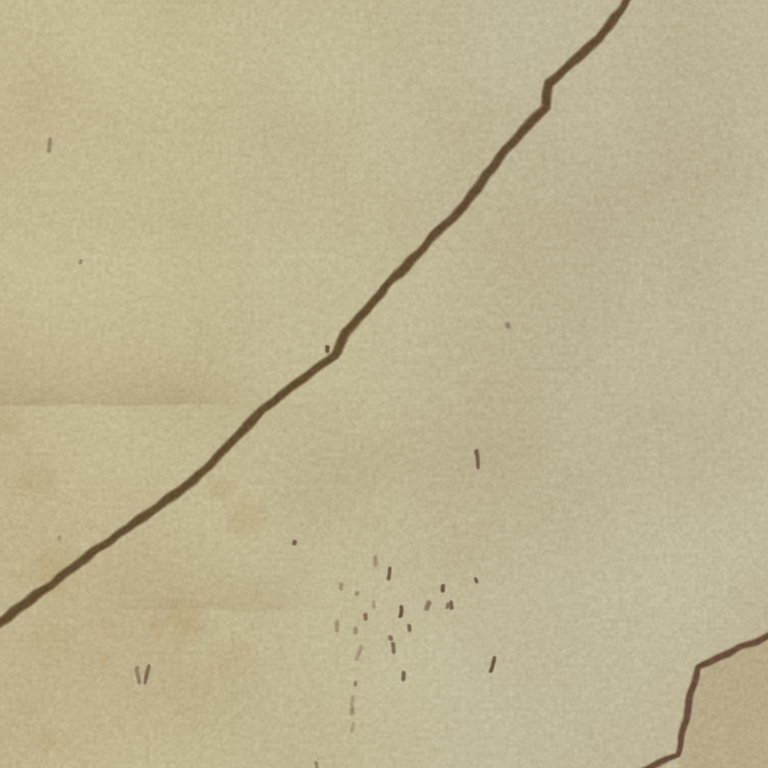
Reproduce this texture procedurally as a Shadertoy shader.

```glsl
const vec3 PAPER = vec3(0.768, 0.737, 0.603);
const vec3 TAN = vec3(0.700, 0.645, 0.510);
const vec3 OCHRE = vec3(0.690, 0.600, 0.400);
const vec3 CRACK_CORE = vec3(0.375, 0.300, 0.195);
const vec3 CRACK_RIM = vec3(0.530, 0.460, 0.340);
const vec3 FLECK = vec3(0.360, 0.270, 0.190);
const float MAIN_HALF_WIDTH = 0.0062;
const float SIDE_HALF_WIDTH = 0.0048;
const float EDGE_SOFTNESS = 0.0022;
const float GRAIN_STRENGTH = 0.055;
const int STAINS = 16;
const int FLECKS = 34;

const vec2 MAIN_CRACK[14] = vec2[14](
    vec2(-0.02, 0.175), vec2(0.126, 0.284), vec2(0.254, 0.375), vec2(0.341, 0.466),
    vec2(0.436, 0.538), vec2(0.449, 0.564), vec2(0.501, 0.625), vec2(0.560, 0.687),
    vec2(0.605, 0.733), vec2(0.658, 0.805), vec2(0.710, 0.861), vec2(0.715, 0.892),
    vec2(0.781, 0.951), vec2(0.830, 1.020));
const vec2 SIDE_CRACK[4] = vec2[4](
    vec2(0.820, -0.012), vec2(0.882, 0.017), vec2(0.908, 0.131), vec2(1.020, 0.182));

vec2 hash2(vec2 p) {
    vec3 q = fract(p.xyx * vec3(0.1031, 0.1030, 0.0973));
    q += dot(q, q.yzx + 33.33);
    return fract((q.xx + q.yz) * q.zy);
}

float gradientNoise(vec2 p) {
    vec2 i = floor(p), f = p - i;
    vec2 u = f * f * f * (f * (f * 6.0 - 15.0) + 10.0);
    vec2 o = vec2(0.0, 1.0);
    float a = dot(hash2(i) * 2.0 - 1.0, f);
    float b = dot(hash2(i + o.yx) * 2.0 - 1.0, f - o.yx);
    float c = dot(hash2(i + o.xy) * 2.0 - 1.0, f - o.xy);
    float d = dot(hash2(i + o.yy) * 2.0 - 1.0, f - o.yy);
    return mix(mix(a, b, u.x), mix(c, d, u.x), u.y);
}

float fbm(vec2 p) {
    float sum = 0.0, amplitude = 1.0;
    for (int i = 0; i < 4; i++) {
        sum += amplitude * gradientNoise(p);
        p = p * 2.03 + 17.3;
        amplitude *= 0.5;
    }
    return sum;
}

float segmentDistance(vec2 p, vec2 a, vec2 b) {
    vec2 ab = b - a;
    return length(p - a - ab * clamp(dot(p - a, ab) / dot(ab, ab), 0.0, 1.0));
}

// Shade that fades upward from a horizontal crease
float crease(vec2 p, float height, float left, float right) {
    float y = p.y - height - 0.006 * gradientNoise(vec2(p.x * 14.0, height));
    float span = smoothstep(left - 0.06, left + 0.06, p.x)
               * (1.0 - smoothstep(right - 0.14, right, p.x));
    return span * smoothstep(-0.002, 0.003, y) * exp(-max(y, 0.0) * 22.0);
}

// Crack body with a pale rim
vec3 drawCrack(vec3 base, vec3 core, float dist, float halfWidth, float soft) {
    float body = 1.0 - smoothstep(halfWidth - soft, halfWidth + soft, dist);
    float rim = smoothstep(halfWidth * 0.35, halfWidth, dist);
    return mix(base, mix(core, CRACK_RIM, rim * 0.8), body);
}

void mainImage(out vec4 fragColor, in vec2 fragCoord) {
    vec2 p = fragCoord / iResolution.y;
    float soft = max(EDGE_SOFTNESS, 0.8 / iResolution.y);
    vec2 wobble = vec2(gradientNoise(p * 38.0), gradientNoise(p * 38.0 + 71.0));

    // Mottled paper, warmer on the left and greener on the right
    float mottle = fbm(p * 4.0 + 3.0);
    float lowerLeft = (1.0 - smoothstep(0.1, 0.55, p.x)) * (1.0 - smoothstep(0.3, 0.65, p.y));
    float tone = 0.18 + 0.42 * mottle + 0.17 * lowerLeft;
    tone += 0.30 * exp(-18.0 * dot(p - vec2(0.77, 0.66), p - vec2(0.77, 0.66)));
    tone += 0.70 * crease(p, 0.472, -0.10, 0.36) + 0.40 * crease(p, 0.206, 0.18, 0.47);
    vec3 color = mix(PAPER, TAN, clamp(tone, 0.0, 1.2));
    color += vec3(0.006, 0.0, -0.010) * (1.0 - 2.0 * smoothstep(0.1, 0.8, p.x));

    // Ochre stains
    for (int i = 0; i < STAINS; i++) {
        vec2 place = hash2(vec2(float(i) + 2.0, 9.0)) * vec2(0.42, 0.46);
        vec2 kind = hash2(vec2(float(i) + 5.0, 31.0));
        float radius = mix(0.012, 0.042, kind.x * kind.x);
        float d = length(p - place + wobble * 0.022) / radius;
        color = mix(color, OCHRE, (0.15 + 0.35 * kind.y) * (1.0 - smoothstep(0.2, 1.2, d)));
    }

    // Slender flecks, mostly clustered low in the middle
    for (int i = 0; i < FLECKS; i++) {
        vec2 a = hash2(vec2(float(i) + 11.0, 3.0));
        vec2 b = hash2(vec2(float(i) + 47.0, 19.0));
        vec2 shape = hash2(vec2(float(i) + 83.0, 7.0));
        vec2 place = i < 24 ? vec2(0.53, 0.17) + (a + b - 1.0) * vec2(0.13, 0.17)
                            : mix(vec2(0.05, 0.0), vec2(0.75, 0.9), a);
        vec2 reach = vec2(0.4 * (shape.y - 0.35), 1.0) * mix(0.001, 0.011, shape.x * shape.x);
        float d = segmentDistance(p + wobble * 0.005, place - reach, place + reach);
        float ink = 1.0 - smoothstep(0.0006, 0.0024 + soft, d);
        color = mix(color, FLECK, ink * mix(0.25, 0.95, b.x));
    }

    // Cracks, with the paper darker beyond the side crack
    vec2 q = p + wobble * 0.004;
    float mainDist = 9.0, sideDist = 9.0;
    for (int i = 0; i < 13; i++)
        mainDist = min(mainDist, segmentDistance(q, MAIN_CRACK[i], MAIN_CRACK[i + 1]));
    for (int i = 0; i < 3; i++)
        sideDist = min(sideDist, segmentDistance(q, SIDE_CRACK[i], SIDE_CRACK[i + 1]));
    float corner = smoothstep(0.0, 0.01, q.x - 0.878 - 0.228 * q.y)
                 * smoothstep(0.0, 0.01, 0.131 + 0.455 * (q.x - 0.908) - q.y);
    color = mix(color, TAN, 0.7 * corner);
    float swell = 1.0 + 0.35 * gradientNoise(p * 24.0 + 9.0);
    color = drawCrack(color, CRACK_CORE, mainDist, MAIN_HALF_WIDTH * swell, soft);
    color = drawCrack(color, CRACK_CORE + vec3(0.03, 0.0, 0.04), sideDist, SIDE_HALF_WIDTH * swell, soft);

    // Fine grain with a faint weave
    float grain = gradientNoise(p * 190.0) + 0.6 * gradientNoise(p * 97.0 + 5.0);
    grain += 0.35 * gradientNoise(p * vec2(40.0, 170.0));
    color += GRAIN_STRENGTH * grain * vec3(0.9, 0.95, 1.0);

    fragColor = vec4(clamp(color, 0.0, 1.0), 1.0);
}
```
